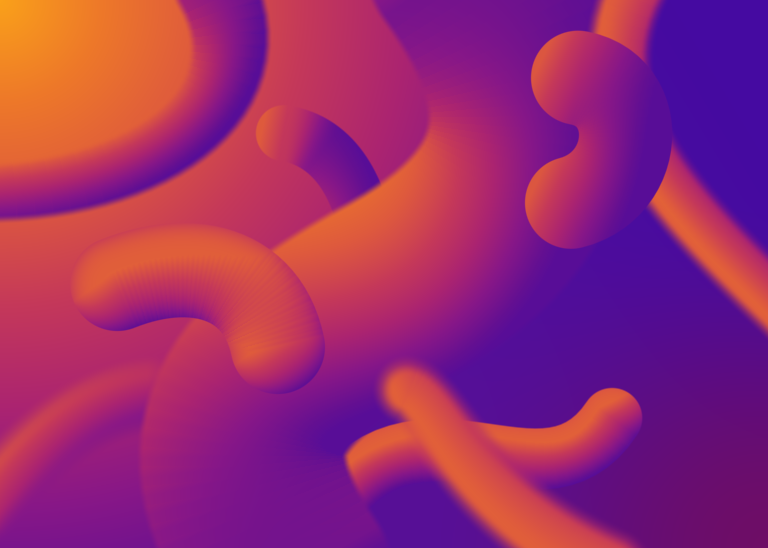
Reproduce this background procedurally as a WebGL 2 fragment shader.

```glsl
#version 300 es
precision highp float;
// Soft glowing tubes floating over a warm-to-indigo gradient.
// Each tube is the distance to a cubic curve, lit by its offset from the
// centre line; one colour ramp turns every light level into a hue.

uniform vec2 u_resolution;
out vec4 outColor;

const int SEGMENTS = 28;
const vec3 RAMP[8] = vec3[8](
    vec3(0.29, 0.04, 0.62), vec3(0.39, 0.06, 0.57),
    vec3(0.53, 0.09, 0.53), vec3(0.67, 0.14, 0.44),
    vec3(0.77, 0.22, 0.35), vec3(0.87, 0.35, 0.24),
    vec3(0.93, 0.47, 0.16), vec3(0.98, 0.63, 0.10));

struct Tube {
    float dist;   // signed distance to the surface
    float along;  // 0..1 position on the curve
    vec2 offset;  // offset from the centre line, in radii
};

vec3 ramp(float tone) {
    float x = clamp(tone, 0.0, 1.0) * 7.0;
    int i = min(int(x), 6);
    return mix(RAMP[i], RAMP[i + 1], x - float(i));
}

vec2 cubic(vec2 a, vec2 b, vec2 c, vec2 d, float t) {
    float s = 1.0 - t;
    return s * s * s * a + 3.0 * s * t * (s * b + t * c) + t * t * t * d;
}

// Round-ended tube around a cubic curve, with a radius from r0 to r1
Tube tube(vec2 p, vec2 a, vec2 b, vec2 c, vec2 d, float r0, float r1) {
    Tube best = Tube(1e3, 0.0, vec2(0.0));
    vec2 start = a;
    for (int i = 1; i <= SEGMENTS; i++) {
        vec2 end = cubic(a, b, c, d, float(i) / float(SEGMENTS));
        vec2 span = end - start, rel = p - start;
        float h = clamp(dot(rel, span) / dot(span, span), 0.0, 1.0);
        float t = (float(i - 1) + h) / float(SEGMENTS);
        float r = mix(r0, r1, t);
        vec2 off = rel - h * span;
        float dist = length(off) - r;
        if (dist < best.dist) best = Tube(dist, t, off / r);
        start = end;
    }
    return best;
}

// Lays a lit tube over the colour below; rim darkens its border
vec3 paint(vec3 below, Tube s, float base, float gain, vec2 light,
           float rim, float peak, float soft) {
    float edge = max(soft, 0.9 / u_resolution.y);
    float cover = 1.0 - smoothstep(-edge, edge, s.dist);
    float bend = min(dot(s.offset, s.offset), 1.0);
    float tone = base + gain * dot(s.offset, normalize(light));
    tone = clamp(min(tone, peak) - rim * bend * bend, 0.08, 1.0);
    return mix(below, ramp(tone), cover);
}

vec3 backdrop(vec2 p) {
    vec3 warm = ramp(1.0 - 0.77 * distance(p, vec2(0.0, 1.0)));
    vec3 cool = mix(vec3(0.34, 0.06, 0.59), vec3(0.27, 0.04, 0.63),
                    smoothstep(0.8, 1.9, p.x + p.y * 0.6));
    float corner = 1.0 - smoothstep(0.0, 0.65, distance(p, vec2(1.4, 0.0)));
    cool = mix(cool, vec3(0.43, 0.05, 0.40), corner);
    float divide = 0.417 + 0.55 * p.y;
    return mix(warm, cool, smoothstep(-0.02, 0.02, p.x - divide));
}

void main() {
    vec2 p = gl_FragCoord.xy / u_resolution.y;
    vec3 col = backdrop(p);

    // Bent band around the bright corner
    Tube s = tube(p, vec2(-0.036, 0.648), vec2(0.274, 0.653),
                  vec2(0.502, 0.818), vec2(0.392, 1.027), 0.049, 0.073);
    col = paint(col, s, 0.46 - 0.18 * s.along, 0.36, vec2(-0.7, 0.7), 0.0, 0.8, 0.009);

    // Small tube emerging behind the large one
    s = tube(p, vec2(0.518, 0.757), vec2(0.602, 0.745),
             vec2(0.648, 0.672), vec2(0.666, 0.589), 0.051, 0.050);
    col = paint(col, s, mix(0.56, 0.2, smoothstep(0.0, 0.35, s.along)),
                0.2, vec2(-0.9, 0.2), 0.0, 0.72, 0.002);

    // Blurred arc in the lower left
    s = tube(p, vec2(0.274, 0.279), vec2(0.146, 0.261),
             vec2(0.055, 0.179), vec2(-0.036, 0.069), 0.050, 0.050);
    col = paint(col, s, 0.4 + 0.16 * s.along, 0.2, vec2(-0.5, 0.8), 0.0, 0.66, 0.025);

    // Winding tube at the bottom
    s = tube(p, vec2(0.611, 0.088), vec2(0.785, 0.297),
             vec2(0.995, 0.051), vec2(1.117, 0.237), 0.058, 0.055);
    col = paint(col, s, 0.54, 0.42, vec2(-0.45, 0.9), 0.06, 0.75, 0.002);

    // Large S-shaped body made of two joined curves
    vec2 joint = vec2(0.73, 0.471);
    s = tube(p, vec2(0.849, 1.073), vec2(1.022, 0.836),
             vec2(1.022, 0.635), joint, 0.183, 0.183);
    Tube lower = tube(p, joint, vec2(0.438, 0.307),
                      vec2(0.365, 0.197), vec2(0.529, -0.058), 0.183, 0.190);
    if (lower.dist < s.dist) s = lower;
    float glow = exp(-9.0 * dot(p - joint, p - joint));
    col = paint(col, s, 0.18 + 0.34 * glow, 0.36, vec2(-0.6, 0.8), 0.0, 0.78, 0.008);

    // Blurred ribbon on the right
    s = tube(p, vec2(1.177, 1.055), vec2(1.040, 0.818),
             vec2(1.223, 0.635), vec2(1.460, 0.407), 0.052, 0.050);
    col = paint(col, s, 0.64, 0.22, vec2(-0.8, -0.4), 0.1, 0.76, 0.014);

    // Ridged capsule on the left
    s = tube(p, vec2(0.214, 0.482), vec2(0.347, 0.535),
             vec2(0.478, 0.507), vec2(0.507, 0.367), 0.086, 0.086);
    float ridges = 0.008 * sin(s.along * 260.0);
    col = paint(col, s, 0.64 + ridges, 0.4, vec2(-0.6, 0.8), 0.14, 0.74, 0.0);

    // Curled capsule on the right
    s = tube(p, vec2(1.055, 0.858), vec2(1.177, 0.836),
             vec2(1.168, 0.662), vec2(1.042, 0.630), 0.086, 0.084);
    float ends = pow(abs(2.0 * s.along - 1.0), 2.0);
    col = paint(col, s, 0.2 + 0.24 * ends, 0.3, vec2(-0.85, 0.4), 0.0, 0.7, 0.0);

    // Blurred ribbon in front
    s = tube(p, vec2(0.745, 0.288), vec2(0.803, 0.270),
             vec2(0.839, 0.088), vec2(1.113, -0.040), 0.048, 0.062);
    col = paint(col, s, 0.69, 0.12, vec2(-0.8, -0.3), 0.1, 0.75, 0.02);

    outColor = vec4(col, 1.0);
}
```
